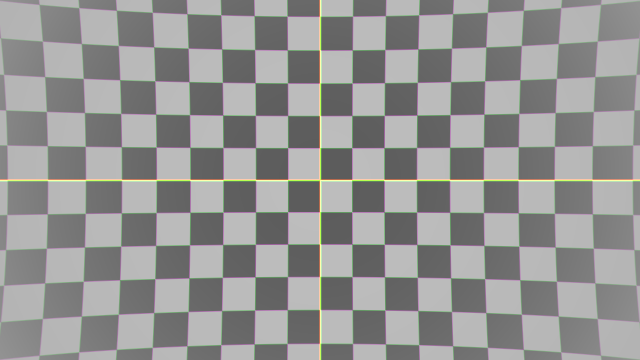
Write a Shadertoy shader that draws this pattern.

```glsl
// Pincushion-warped grey checkerboard with colour fringes, a yellow centre cross and edge haze.

const float CELL = 0.0889;       // cell size, in canvas heights
const float WARP = 0.104;        // strength of the pincushion bend
const float LINE_WIDTH = 0.0040; // centre cross thickness
const vec2 FRINGE = vec2(0.0017, -0.0017); // shift of the green channel

const float DARK = 0.36;
const float LIGHT = 0.74;
const float HAZE = 0.68;
const vec3 CROSS_GLOW = vec3(0.50, 0.52, -0.08);

// Lens bend: cells grow towards the rim.
vec2 pincushion(vec2 p) {
    return p * (1.0 - WARP * dot(p, p));
}

// Smoothed square wave from -1 to 1, changing sign at every integer.
vec2 squareWave(vec2 u, float blur) {
    vec2 edge = abs(mod(u + 0.5, 2.0) - 1.0) - 0.5;
    return clamp(2.0 * edge / blur, -1.0, 1.0);
}

float checker(vec2 p, float pixel) {
    vec2 wave = squareWave(pincushion(p) / CELL, pixel / CELL);
    return mix(LIGHT, DARK, 0.5 + 0.5 * wave.x * wave.y);
}

// Coverage of the two axis lines.
float centreCross(vec2 p, float pixel) {
    vec2 cover = clamp((0.5 * LINE_WIDTH - abs(p)) / pixel + 0.5, 0.0, 1.0);
    return max(cover.x, cover.y);
}

void mainImage(out vec4 fragColor, in vec2 fragCoord) {
    float pixel = 1.0 / iResolution.y;
    vec2 p = (fragCoord - 0.5 * iResolution.xy) * pixel;
    vec2 shifted = p - FRINGE;

    // Red and blue share one sample; green is displaced.
    float base = checker(p, pixel);
    vec3 color = vec3(base, checker(shifted, pixel), base);

    // Haze thickens away from the centre.
    color = mix(color, vec3(HAZE), min(0.65 * dot(p, p), 1.0));

    // Cross with the same channel shift.
    float line = centreCross(p, pixel);
    color += CROSS_GLOW * vec3(line, centreCross(shifted, pixel), line);

    fragColor = vec4(clamp(color, 0.0, 1.0), 1.0);
}
```
